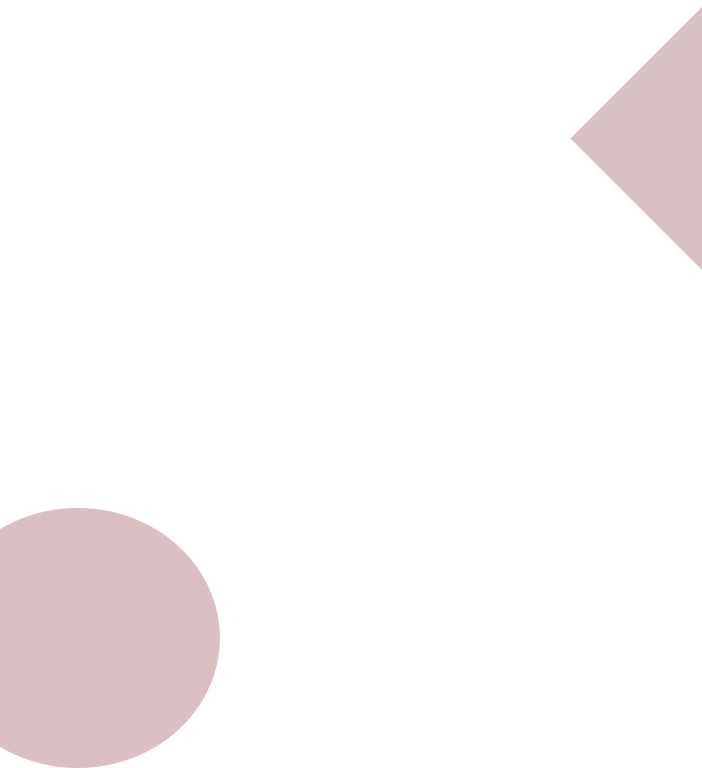
Give the GLSL for this background, as a WebGL 1 fragment shader.

```glsl
precision highp float;
// Draws a plain white background with two flat dusty-pink shapes:
// an ellipse cut by the left edge and a diamond cut by the right edge.
// Each shape is a signed distance, turned into a smooth one-pixel edge.

uniform vec2 u_resolution;

// Canvas units: height is 1, width is CANVAS_ASPECT
const float CANVAS_ASPECT = 0.9141;
const vec3 PAPER_COLOR = vec3(1.0);
const vec3 SHAPE_COLOR = vec3(0.855, 0.749, 0.765);
const vec2 ELLIPSE_CENTER = vec2(0.1013, 0.1693);
const vec2 ELLIPSE_RADII = vec2(0.1850, 0.1693);
const vec2 DIAMOND_CENTER = vec2(0.9141, 0.8197);
const vec2 DIAMOND_HALF = vec2(0.1714, 0.1712);

// Distance to an ellipse, accurate near its outline
float ellipseDistance(vec2 p, vec2 radii) {
  float level = length(p / radii);
  float slope = length(p / (radii * radii));
  return level * (level - 1.0) / max(slope, 0.0001);
}

// Distance to the edges of a diamond with the given half diagonals
float diamondDistance(vec2 p, vec2 halfSize) {
  return (dot(abs(p), 1.0 / halfSize) - 1.0) / length(1.0 / halfSize);
}

void main() {
  vec2 p = gl_FragCoord.xy / u_resolution * vec2(CANVAS_ASPECT, 1.0);
  float pixel = 1.0 / u_resolution.y;

  // Union of both shapes
  float dist = min(ellipseDistance(p - ELLIPSE_CENTER, ELLIPSE_RADII),
                   diamondDistance(p - DIAMOND_CENTER, DIAMOND_HALF));

  // Smooth edge and colour
  float coverage = clamp(0.5 - dist / pixel, 0.0, 1.0);
  gl_FragColor = vec4(mix(PAPER_COLOR, SHAPE_COLOR, coverage), 1.0);
}
```
